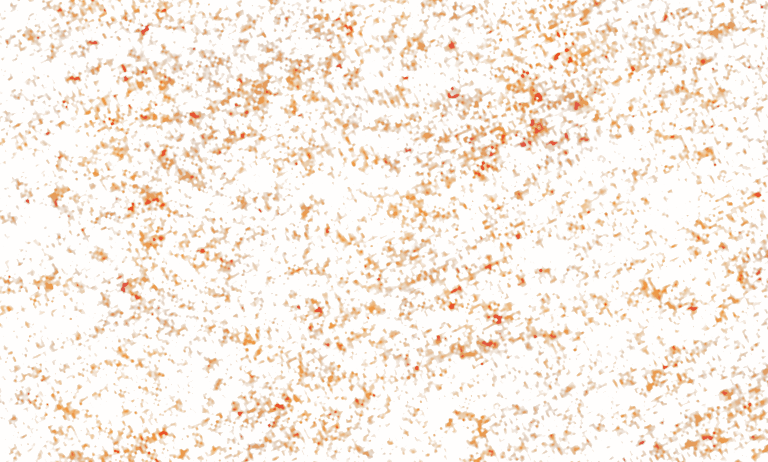
Write a WebGL 2 fragment shader that draws this texture.

```glsl
#version 300 es
precision highp float;
// Bright crumbly powder: white clumps with beige, orange and red shaded grains.

uniform vec2 u_resolution;
out vec4 fragColor;

float hash(vec2 p) {
    return fract(sin(dot(p, vec2(127.1, 311.7))) * 43758.5453);
}

// Value noise, centred on zero with a standard deviation near one
float noise(vec2 p) {
    vec2 i = floor(p), f = fract(p);
    f = f * f * (3.0 - 2.0 * f);
    float low = mix(hash(i), hash(i + vec2(1, 0)), f.x);
    float high = mix(hash(i + vec2(0, 1)), hash(i + vec2(1, 1)), f.x);
    return (mix(low, high, f.y) - 0.5) * 4.66;
}

vec2 rotate(vec2 p, float a) {
    float c = cos(a), s = sin(a);
    return vec2(c * p.x - s * p.y, s * p.x + c * p.y);
}

// Shade on the lower side of clumps lit from above
float relief(vec2 p) {
    return noise(p) - noise(p + vec2(-0.25, 0.6));
}

// Thin broken cracks along the zero line of a warped noise
float crease(vec2 p, float grain) {
    vec2 q = rotate(p, 0.35) * vec2(3.4, 2.3);
    q += 0.13 * vec2(noise(p * 9.0), noise(p * 9.0 + 40.0));
    float line = 1.0 - smoothstep(0.0, 0.13, abs(noise(q + 7.0) + 0.06 * grain));
    return line * smoothstep(0.5, 1.4, noise(p * 3.1 + 23.0));
}

// Colour ramp from lit powder down to the deepest gaps
vec3 powderColor(float depth, float warmth, float redness) {
    vec3 c = vec3(1.0, 0.997, 0.994);
    c = mix(c, vec3(0.95, 0.90, 0.85), smoothstep(0.2, 0.72, depth));
    c = mix(c, vec3(0.91, 0.81, 0.70), smoothstep(0.72, 1.22, depth));
    c = mix(c, vec3(0.91, 0.73, 0.55), smoothstep(1.22, 1.7, depth));
    c = mix(c, vec3(0.91, 0.61, 0.33), smoothstep(1.7, 2.2, depth));
    // Scattered red grains in the gaps
    c = mix(c, vec3(0.90, 0.33, 0.20), smoothstep(2.7, 3.4, depth + 0.7 * redness));
    // Cool grey-beige or warm orange drift, only in the shaded grains
    float shade = smoothstep(0.4, 1.4, depth);
    return c + shade * warmth * vec3(0.018, -0.008, -0.045);
}

void main() {
    vec2 p = gl_FragCoord.xy / u_resolution.y;

    // Fine crumbs
    float coarse = noise(rotate(p, 0.6) * 82.0);
    float fine = noise(rotate(p, 1.1) * 155.0 + 31.0);
    float grain = 0.55 * coarse + 0.74 * fine;

    // Clumps, slightly stretched along a shallow slope
    vec2 slope = rotate(p, -0.3) * vec2(0.92, 1.08);
    slope += 0.012 * vec2(noise(p * 13.0), noise(p * 13.0 + 50.0));
    float clumps = 0.20 * noise(slope * 5.0 + 3.0)
                 + 0.24 * relief(slope * 11.0)
                 + 0.36 * relief(rotate(slope, 0.5) * 29.0 + 11.0);

    float depth = grain + clumps + 0.75 * crease(p, coarse);
    // Paler along the left side and the top
    depth -= 0.3 * (1.0 - smoothstep(0.0, 0.18, p.x)) + 0.15 * smoothstep(0.75, 1.0, p.y);

    float warmth = clamp(0.7 * noise(p * 9.0 + 70.0) + 0.6 * noise(p * 60.0 + 90.0), -1.5, 1.5);
    float redness = noise(p * 48.0 + 130.0);
    fragColor = vec4(clamp(powderColor(depth + 0.06, warmth, redness), 0.0, 1.0), 1.0);
}
```
